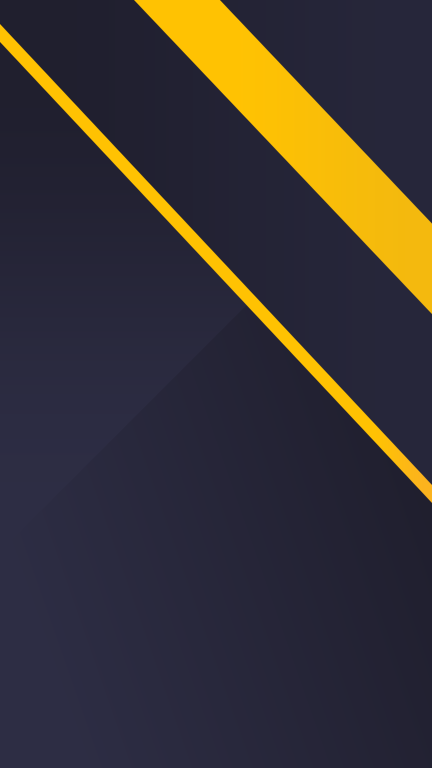
Give the GLSL for this background, as a WebGL 2 fragment shader.

```glsl
#version 300 es
precision highp float;

uniform vec2 u_resolution;
out vec4 outColor;

// Palette
const vec3 NAVY_DARK = vec3(0.124, 0.120, 0.180);
const vec3 NAVY_MID = vec3(0.150, 0.150, 0.228);
const vec3 NAVY_LIGHT = vec3(0.176, 0.176, 0.265);
const vec3 GOLD = vec3(1.0, 0.762, 0.008);
const vec3 GOLD_DEEP = vec3(0.955, 0.725, 0.055);
const vec3 AMBER = vec3(0.985, 0.700, 0.120);

// Stripes: slope, then upper and lower edge at the left side (canvas widths)
const vec3 THIN_STRIPE = vec3(1.067, 0.0556, 0.0972);
const vec3 WIDE_STRIPE = vec3(1.054, -0.5365, -0.3270);

// Fold between the two lower panels, and the tilt of its shading
const float FOLD_SUM = 1.277;
const float SHADE_TILT = 0.35;
const float SHADE_LEVEL = 1.18;

// Signed distance below a falling line
float belowLine(vec2 p, float slope, float start) {
  return (p.y - slope * p.x - start) / length(vec2(slope, 1.0));
}

float coverage(float dist, float pixel) {
  return smoothstep(-0.7 * pixel, 0.7 * pixel, dist);
}

float stripeMask(vec2 p, vec3 stripe, float pixel) {
  return coverage(belowLine(p, stripe.x, stripe.y), pixel)
       * coverage(-belowLine(p, stripe.x, stripe.z), pixel);
}

// Panel above the fold, lighter towards its lower end
vec3 leftPanel(vec2 p) {
  return mix(NAVY_DARK, NAVY_LIGHT, smoothstep(0.15, 1.15, p.y));
}

// Panel below the fold, darker towards the right
vec3 lowerPanel(vec2 p) {
  float shade = p.x - SHADE_TILT * (p.y - SHADE_LEVEL);
  return mix(NAVY_LIGHT, NAVY_DARK, clamp(shade, 0.0, 1.0));
}

// Panels behind and beyond the wide stripe
vec3 upperPanel(vec2 p) {
  return mix(NAVY_DARK, NAVY_MID, smoothstep(0.05, 1.0, p.x));
}

void main() {
  // Canvas widths, with y measured down from the top edge
  vec2 p = vec2(gl_FragCoord.x, u_resolution.y - gl_FragCoord.y) / u_resolution.x;
  float pixel = 1.0 / u_resolution.x;

  // Navy panels
  float fold = coverage((p.x + p.y - FOLD_SUM) / sqrt(2.0), pixel);
  vec3 color = mix(leftPanel(p), lowerPanel(p), fold);
  float thinMiddle = 0.5 * (THIN_STRIPE.y + THIN_STRIPE.z);
  float upper = coverage(-belowLine(p, THIN_STRIPE.x, thinMiddle), pixel);
  color = mix(color, upperPanel(p), upper);

  // Gold stripes, deepening to the right
  vec3 wideGold = mix(GOLD, GOLD_DEEP, smoothstep(0.5, 1.0, p.x));
  vec3 thinGold = mix(GOLD, AMBER, smoothstep(0.85, 1.0, p.x));
  color = mix(color, wideGold, stripeMask(p, WIDE_STRIPE, pixel));
  color = mix(color, thinGold, stripeMask(p, THIN_STRIPE, pixel));

  outColor = vec4(color, 1.0);
}
```
